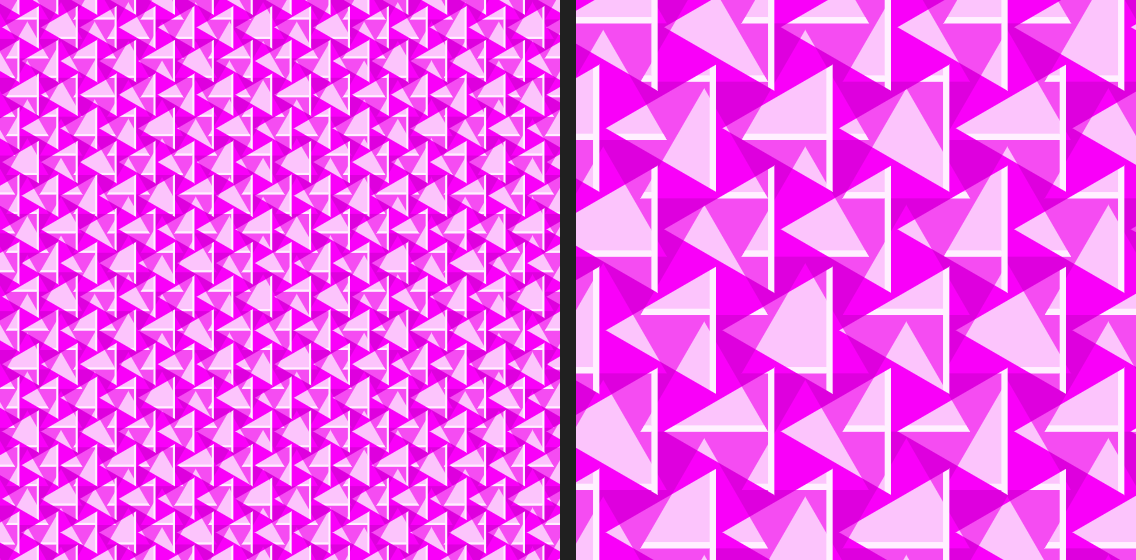
Left, the full canvas; right, a detail of the centre.
Write a Shadertoy shader that draws this pattern.

```glsl
// Two triangular lattices of equilateral triangles laid over each other:
// one points left, the other points up. Where they overlap the tint pales,
// so their differing periods give every triangle its own facets.

const float REPEATS = 14.4;       // triangles across the canvas
const float ROW = 0.8660254;      // row spacing, in repeats
const float HEIGHT = 0.944;       // triangle height, in repeats
const float LINE = 0.054;         // width of the bright base line
const float LEFT_PHASE = 0.703;   // centre of first row, left-pointing
const float UP_PHASE = 1.569;     // centre of first column, up-pointing

const vec3 GROUND_DARK = vec3(0.87, 0.00, 0.87);
const vec3 GROUND = vec3(0.975, 0.00, 0.975);
const vec3 FACET = vec3(0.96, 0.30, 0.95);
const vec3 FACET_PALE = vec3(0.99, 0.77, 0.99);
const vec3 HIGHLIGHT = vec3(1.00, 0.94, 1.00);

// Coverage of a lattice of triangles pointing to -x: (fill, base line).
vec2 triangleLattice(vec2 p, float phase, float pixel) {
    float nearest = floor((p.y - phase) / ROW + 0.5);
    float margin = 0.5 * (1.0 - HEIGHT);
    vec2 cover = vec2(0.0);
    // Triangles reach beyond their row, so include both neighbours.
    for (int i = -1; i <= 1; i++) {
        float row = nearest + float(i);
        float v = abs(p.y - phase - row * ROW);
        float shift = 0.5 * mod(row, 2.0);
        float u = fract(shift - p.x + margin) - margin;   // distance from base
        float d = max(-u, v * ROW - 0.5 * (HEIGHT - u));
        float fill = clamp(0.5 - d / pixel, 0.0, 1.0);
        float base = fill * clamp(0.5 + (LINE - u) / pixel, 0.0, 1.0);
        cover = max(cover, vec2(fill, base));
    }
    return cover;
}

void mainImage(out vec4 fragColor, in vec2 fragCoord) {
    // Lattice units, measured from the top left corner.
    vec2 p = vec2(fragCoord.x, iResolution.y - fragCoord.y) * REPEATS / iResolution.y;
    float pixel = REPEATS / iResolution.y;

    vec2 left = triangleLattice(p, LEFT_PHASE, pixel);
    vec2 up = triangleLattice(p.yx, UP_PHASE, pixel);

    // The up-pointing lattice tints both the ground and the facets.
    vec3 ground = mix(GROUND_DARK, GROUND, up.x);
    vec3 facet = mix(FACET, FACET_PALE, up.x);
    facet = mix(facet, HIGHLIGHT, max(up.y, left.y / max(left.x, 0.001)));

    fragColor = vec4(mix(ground, facet, left.x), 1.0);
}
```
